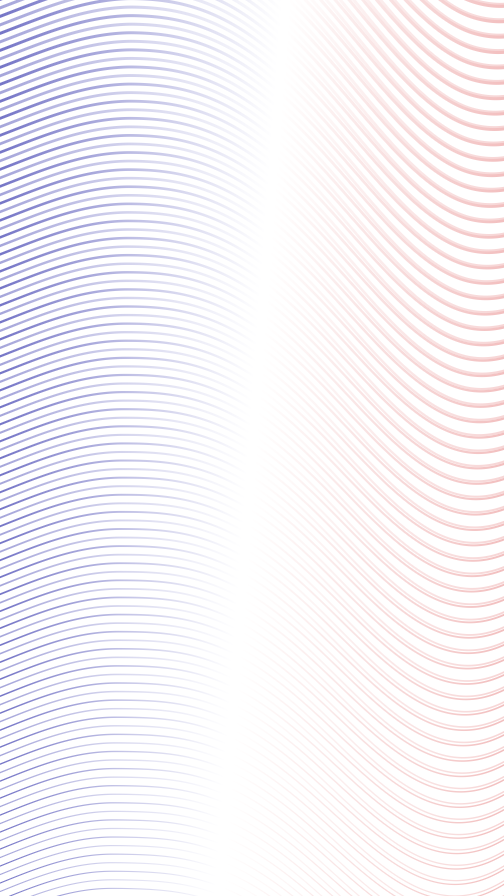
A Shadertoy shader for this background:

```glsl
// Fine wavy lines on white, fading from blue at the left to rose at the right.

// Height of the wave, measured downwards: a crest at the left, a trough at the right.
float waveDrop(vec2 p) {
    float fromMiddle = p.y - 0.5;
    float t = (p.x - 0.137 + 0.026 * fromMiddle) / (0.397 - 0.024 * fromMiddle);
    float rightSide = 0.1075 * (1.0 - cos(3.14159 * pow(max(t, 0.0), 1.3)));
    float leftSide = 0.033 * (1.0 - cos(4.8 * min(t, 0.0)));
    return rightSide + leftSide;
}

// Antialiased coverage of the lines lying at whole values of phase.
float lineCoverage(float phase, float halfWidth) {
    float slope = max(length(vec2(dFdx(phase), dFdy(phase))), 1e-5);
    float d = abs(fract(phase - 0.5) - 0.5) / slope;
    float h = halfWidth * iResolution.y;
    return clamp(min(d + 0.5, h) - max(d - 0.5, -h), 0.0, 1.0);
}

void mainImage(out vec4 fragColor, in vec2 fragCoord) {
    // Portrait canvas of height 1, with y running downwards
    vec2 p = fragCoord / iResolution.xy * vec2(0.5625, 1.0);
    p.y = 1.0 - p.y;

    // Lines draw closer together towards the right
    float across = smoothstep(0.14, 0.53, p.x);
    float spacing = 0.0191 * mix(1.0, 0.9, across);
    float phase = (p.y - 0.514 - waveDrop(p)) / spacing;

    // Evenly interleaved at the left, the second set nearly joins the first at the right
    float joining = smoothstep(0.27, 0.54, p.x);
    float offset = mix(0.5, mix(0.12, 0.24, p.y * p.y), joining);
    float halfWidth = mix(mix(0.0017, 0.0018, across), mix(0.0006, 0.0007, across), p.y);
    float first = lineCoverage(phase, halfWidth);
    float second = 0.65 * lineCoverage(phase + offset, halfWidth);
    float ink = 1.0 - (1.0 - first) * (1.0 - second);

    // Both tints vanish along a slanted pale band
    float band = mix(0.322, 0.247, p.y);
    float blueFade = clamp(1.0 - p.x / (band - 0.006), 0.0, 1.0);
    float roseFade = clamp((p.x - band) / (0.5625 - band), 0.0, 1.0);
    vec3 blue = vec3(0.46, 0.46, 0.78);
    vec3 rose = vec3(0.95, 0.75, 0.75);
    vec3 color = mix(vec3(1.0), blue, ink * pow(blueFade, 1.1));
    color = mix(color, rose, ink * roseFade);

    fragColor = vec4(color, 1.0);
}
```
